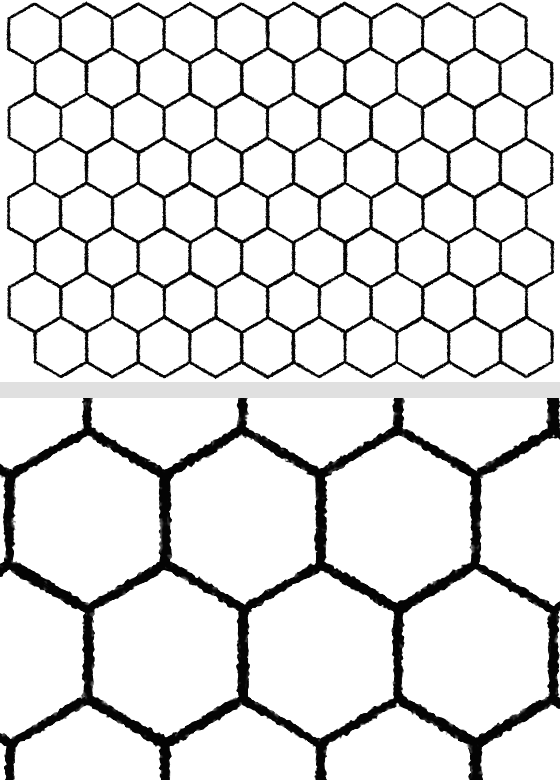
Top: the whole. Bottom: its middle third, enlarged.
Write a WebGL 2 fragment shader that draws this pattern.

```glsl
#version 300 es
precision highp float;
uniform vec2 u_resolution;
out vec4 fragColor;

float hash(vec2 p) {
    vec3 q = fract(vec3(p.xyx) * 0.1031);
    q += dot(q, q.yzx + 33.33);
    return fract((q.x + q.y) * q.z);
}

float noise(vec2 p) {
    vec2 i = floor(p), f = fract(p);
    f = f * f * (3.0 - 2.0 * f);
    return mix(mix(hash(i), hash(i + vec2(1, 0)), f.x),
               mix(hash(i + vec2(0, 1)), hash(i + vec2(1, 1)), f.x), f.y);
}

// Signed distance to a pointy-top hexagon of circumradius 1
float hexagon(vec2 p) {
    const vec2 k = vec2(-0.866025, 0.5);
    p = abs(p.yx);
    p -= 2.0 * min(dot(k, p), 0.0) * k;
    p -= vec2(clamp(p.x, -0.5, 0.5), 0.866025);
    return length(p) * sign(p.y);
}

// Distance to the nearest outline in a block of 10 by 8 cells
float honeycomb(vec2 p) {
    const float cellWidth = 1.732051;
    float nearest = 10.0;
    float baseRow = round(p.y / 1.5);
    for (int j = -1; j <= 1; j++) {
        float row = baseRow + float(j);
        if (row < 0.0 || row > 7.0) continue;
        float shift = 0.5 * (1.0 - mod(row, 2.0));
        float baseColumn = round(p.x / cellWidth - shift);
        for (int i = -1; i <= 1; i++) {
            float column = baseColumn + float(i);
            if (column < 0.0 || column > 9.0) continue;
            // Neighbouring outlines overlap slightly out of register
            vec2 cell = vec2(column, row);
            vec2 jitter = vec2(hash(cell + 3.7), hash(cell + 19.3)) - 0.5;
            vec2 center = vec2((column + shift) * cellWidth, row * 1.5);
            nearest = min(nearest, abs(hexagon(p - center - 0.026 * jitter)));
        }
    }
    return nearest;
}

void main() {
    // Units of one hexagon side, centred on the canvas
    float pixel = 12.79 / u_resolution.y;
    vec2 p = (gl_FragCoord.xy - 0.5 * u_resolution) * pixel;
    p += vec2(8.21, 5.225);

    // Ragged ink edge with slow changes of pressure
    float rough = 0.030 * (noise(p * 22.0 + 40.0) - 0.5)
                + 0.016 * (noise(p * 45.0 + 90.0) - 0.5);
    float pressure = 0.014 * (noise(p * 2.3 + 11.0) - 0.5);
    float edge = honeycomb(p) - 0.050 - rough - pressure;
    float ink = 1.0 - smoothstep(-0.7 * pixel, 0.7 * pixel, edge);

    // Dry flecks near the rim of the stroke
    float dry = smoothstep(0.68, 0.9, noise(p * 17.0 + 150.0));
    ink *= 1.0 - 0.35 * dry * smoothstep(-0.045, 0.0, edge);

    vec3 paper = vec3(1.0);
    vec3 black = vec3(0.015);
    fragColor = vec4(mix(paper, black, ink), 1.0);
}
```
